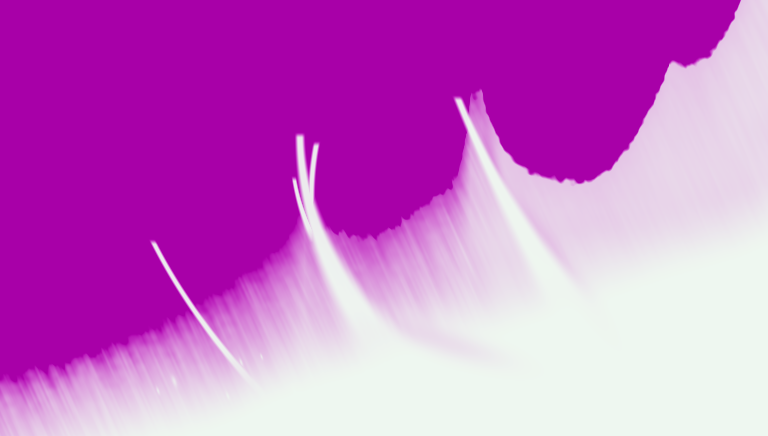
This background is drawn by a Shadertoy shader. Its source:

```glsl
// A pale veil of pigment creeping over a flat magenta ground.
// Scalloped cusps give its rim, a depth falloff with sheared noise gives the
// feathered wash, and bent tapering strands rise from the tips.

float hash(vec2 p) {
    return fract(sin(dot(p, vec2(127.1, 311.7))) * 43758.5453);
}

float noise(vec2 p) {
    vec2 i = floor(p), f = fract(p);
    f = f * f * (3.0 - 2.0 * f);
    return mix(mix(hash(i), hash(i + vec2(1, 0)), f.x),
               mix(hash(i + vec2(0, 1)), hash(i + vec2(1, 1)), f.x), f.y);
}

// Height of the veil rim: four scallops meeting in sharp cusps
float rimHeight(float x) {
    if (x < 0.70)
        return 0.13 + 0.2 * x + 0.4 * x * x + 0.08 * exp((x - 0.70) / 0.03);
    if (x < 1.08)
        return 0.46 + 0.08 * exp((0.70 - x) / 0.035)
             + 0.05 * smoothstep(0.87, 0.95, x) + 0.04 * smoothstep(0.94, 1.02, x)
             + 0.24 * exp((x - 1.08) / 0.022);
    if (x < 1.534) {
        float climb = max(x - 1.32, 0.0);
        return 0.58 + 0.21 * exp(-max(x - 1.105, 0.0) / 0.055) + 5.9 * climb * climb;
    }
    float climb = max(x - 1.58, 0.0);
    return 0.857 + 10.0 * climb * climb;
}

// Strand hanging from its tip along a parabola, widening as it falls
float strand(vec2 p, vec2 tip, vec2 bend, vec2 width, float len) {
    float drop = tip.y - p.y;
    float slope = bend.x + 2.0 * bend.y * drop;
    float off = abs(p.x - tip.x - drop * (bend.x + bend.y * drop));
    off /= sqrt(1.0 + slope * slope);
    float w = width.x + width.y * drop * drop;
    float fade = smoothstep(-0.002, 0.012, drop) * (1.0 - smoothstep(0.6 * len, len, drop));
    return fade * (1.0 - smoothstep(0.35 * w, 1.3 * w, off));
}

// Soft ellipse turned by an angle
float smudge(vec2 p, vec2 centre, vec2 size, float angle) {
    float c = cos(angle), s = sin(angle);
    vec2 q = mat2(c, -s, s, c) * (p - centre) / size;
    return exp(-dot(q, q));
}

void mainImage(out vec4 fragColor, in vec2 fragCoord) {
    vec2 p = fragCoord / iResolution.y;
    float pixel = 1.0 / iResolution.y;

    // Left wash is soft, right side is crisp
    float middle = smoothstep(0.68, 0.76, p.x);
    float crisp = smoothstep(1.07, 1.16, p.x);

    // Fine fibres sheared along the flow
    float lean = p.x + 0.45 * p.y;
    float fibre = 0.6 * noise(vec2(lean * 75.0, p.y * 7.0))
                + 0.4 * noise(vec2(lean * 170.0, p.y * 12.0 + 5.0)) - 0.5;

    // Feathered wash below the ragged rim
    float depth = rimHeight(p.x) - p.y + 0.014 * (noise(p * 70.0) - 0.5);
    depth += fibre * mix(0.035, 0.006, crisp);
    float onset = mix(0.22 * middle, 0.78, crisp);
    float reach = mix(0.05, 0.1, smoothstep(0.2, 0.65, p.x));
    float wash = mix(mix(0.82, 0.87, crisp), onset, exp(-max(depth, 0.0) / reach));
    wash += fibre * mix(0.12, 0.03, crisp) * smoothstep(0.0, 0.05, depth);
    wash += 0.03 * (noise(p * vec2(9.0, 13.0)) - 0.5);

    // Dense white body in the lower right
    float bodyTop = 0.13 + 0.32 * (p.x - 0.6) + 0.04 * (noise(p * 6.0) - 0.5);
    float body = 1.0 - smoothstep(-0.08, 0.12, p.y - bodyTop);
    wash = mix(wash, 1.0, body);

    // Rosy folds
    wash -= 0.10 * smudge(p, vec2(1.02, 0.215), vec2(0.13, 0.03), -0.3);
    wash -= 0.09 * smudge(p, vec2(1.25, 0.44), vec2(0.17, 0.025), -0.95);
    wash -= 0.15 * smudge(p, vec2(1.125, 0.65), vec2(0.12, 0.012), -1.25);
    wash *= smoothstep(-pixel, 0.006 + pixel, depth);

    // Bright strands
    float light = strand(p, vec2(0.349, 0.45), vec2(0.5, 0.6), vec2(0.006, 0.03), 0.4);
    light = max(light, strand(p, vec2(0.688, 0.695), vec2(0.0, 0.8), vec2(0.01, 0.22), 0.65));
    light = max(light, strand(p, vec2(0.727, 0.675), vec2(-0.2, 0.75), vec2(0.007, 0.05), 0.26));
    light = max(light, strand(p, vec2(0.674, 0.595), vec2(0.15, 1.2), vec2(0.005, 0.3), 0.19));
    light = max(light, strand(p, vec2(1.048, 0.78), vec2(0.4, 0.3), vec2(0.009, 0.2), 0.65));

    // Stray flecks
    for (float i = 0.0; i < 7.0; i++) {
        vec2 spot = vec2(0.3 + 0.4 * hash(vec2(i, 2.0)), 0.04 + 0.22 * hash(vec2(i, 7.0)));
        float size = 0.002 + 0.003 * hash(vec2(i, 4.0));
        light = max(light, 0.7 * smudge(p, spot, vec2(size, 3.0 * size), 0.35));
    }
    wash = clamp(mix(wash, 1.0, 0.95 * light), 0.0, 1.0);

    // Red and blue brighten ahead of green
    float tint = pow(wash, 0.65);
    vec3 colour = mix(vec3(0.66, 0.0, 0.66), vec3(0.935, 0.97, 0.94), vec3(tint, wash, tint));
    fragColor = vec4(colour, 1.0);
}
```
